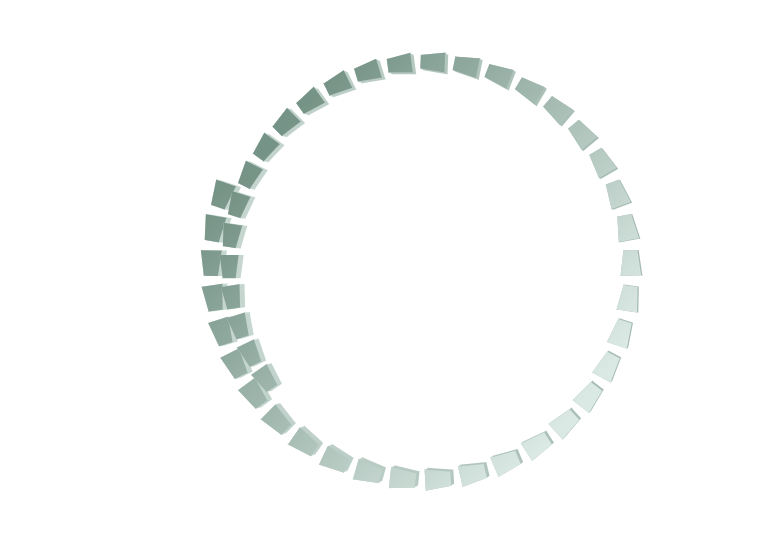
Give the GLSL for this background, as a Shadertoy shader.

```glsl
// A slightly widening spiral of small tapered blocks on white paper.
// Each block is a trapezoid face swept toward a vanishing point for depth,
// tinted by its angle from dark sage (upper left) to pale mint (lower right).

#define BLOCKS 45
#define CENTER vec2(0.079, 0.010)
#define START_RADIUS 0.3547
#define RADIUS_STEP 0.00087
#define VERTICAL_STRETCH 1.018
#define HALF_LENGTH 0.0230
#define HALF_WIDTH 0.0158
#define TAPER 0.13
#define VANISHING_POINT vec2(0.613, 0.0)
#define DEPTH 0.0095
#define LIGHT_ANGLE -0.70

const vec3 PAPER = vec3(1.0);
const vec3 DARK_SAGE = vec3(0.46, 0.575, 0.525);
const vec3 PALE_MINT = vec3(0.86, 0.915, 0.895);

// Angle of a block; the spacing opens up toward the middle of the spiral
float blockAngle(float index) {
    float u = index - 24.0;
    float turn = 179.0 + u * (9.75 + u * (0.004 - 0.0007 * u));
    return radians(180.0 - turn);
}

// Distance to a trapezoid that is wider at its leading (+x) end
float trapezoid(vec2 p, float scale) {
    float ends = abs(p.x) - HALF_LENGTH * scale;
    float sides = abs(p.y) - HALF_WIDTH * scale - TAPER * p.x;
    return max(ends, sides * inversesqrt(1.0 + TAPER * TAPER));
}

float coverage(float dist, float pixel) {
    return clamp(0.5 - dist / pixel, 0.0, 1.0);
}

void mainImage(out vec4 fragColor, in vec2 fragCoord) {
    float pixel = 1.0 / iResolution.y;
    vec2 p = (fragCoord - 0.5 * iResolution.xy) * pixel - CENTER;
    vec3 color = PAPER;

    // Outer end first, so the inner end overlaps it
    for (int i = BLOCKS; i >= 1; i--) {
        float index = float(i);
        float angle = blockAngle(index);
        vec2 outward = vec2(cos(angle), sin(angle));
        vec2 lead = vec2(outward.y, -outward.x);
        vec2 position = outward * vec2(1.0, VERTICAL_STRETCH)
                      * (START_RADIUS + RADIUS_STEP * index);
        vec2 q = p - position;
        if (dot(q, q) > 0.003) continue;

        float scale = mix(0.92, 1.02, smoothstep(1.0, 30.0, index));
        vec2 sweep = DEPTH * (VANISHING_POINT - position);

        // Body: the face swept along the depth direction
        float face = 1.0;
        float body = 1.0;
        for (int s = 0; s <= 4; s++) {
            vec2 v = q - sweep * (float(s) / 4.0 - 0.5);
            float dist = trapezoid(vec2(dot(v, lead), dot(v, outward)), scale);
            if (s == 0) face = dist;
            body = min(body, dist);
        }

        // Shading: face by angle with a soft gradient, side by its turn
        float light = 0.5 + 0.5 * cos(angle - LIGHT_ANGLE);
        light += 1.8 * dot(q, vec2(0.7, -0.7));
        float sideLight = mix(0.78, 0.45, 0.5 + 0.5 * outward.x);
        vec3 faceColor = mix(DARK_SAGE, PALE_MINT, clamp(light, 0.0, 1.0));
        vec3 sideColor = mix(DARK_SAGE, PALE_MINT, sideLight);
        color = mix(color, sideColor, coverage(body, pixel));
        color = mix(color, faceColor, coverage(face, pixel));
    }

    fragColor = vec4(color, 1.0);
}
```
